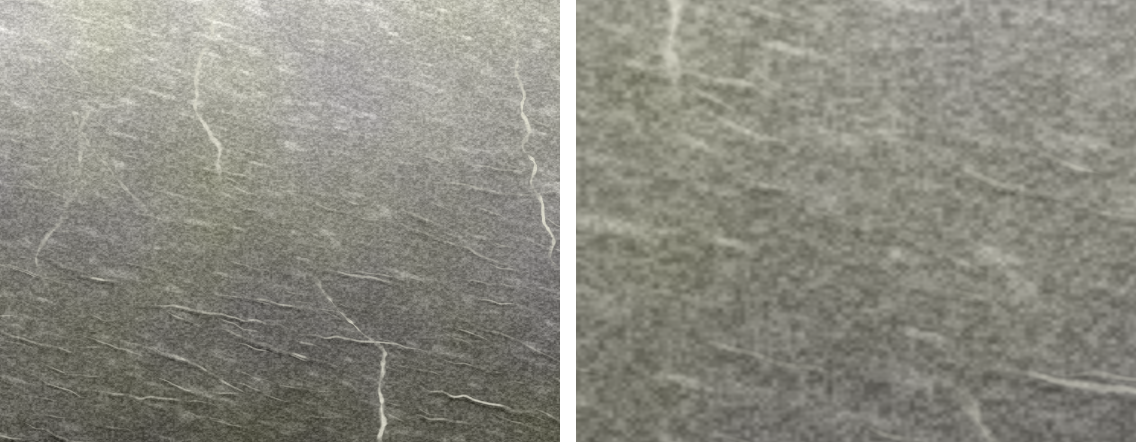
Left: the whole. Right: its middle third, enlarged.
A WebGL 1 fragment shader for this texture:

```glsl
precision highp float;
uniform vec2 u_resolution;

const vec3 WARM_TINT = vec3(0.008, 0.004, -0.030);
const vec3 HUE_DRIFT = vec3(-0.004, -0.008, 0.016);
const vec3 VEIN_COLOR = vec3(0.84, 0.835, 0.78);
const float DARK_TONE = 0.355;
const float LIGHT_RISE = 0.345;
const float CORNER_GLOW = 0.10;
const float GRAIN_CONTRAST = 0.25;
const float MOTTLE_CONTRAST = 0.09;
const float WISP_STRENGTH = 0.13;
const float SHADE_STRENGTH = 0.13;
const float STREAK_TILT = -0.27;
const float VEIN_WIDTH = 0.0062;
const float VEIN_WANDER = 0.19;
const float VEIN_JAG = 0.032;

float hash(vec2 p) {
  vec3 q = fract(p.xyx * vec3(0.1031, 0.1030, 0.0973));
  q += dot(q, q.yzx + 33.33);
  return fract((q.x + q.y) * q.z);
}

float noise(vec2 p) {
  vec2 i = floor(p), f = fract(p);
  f = f * f * (3.0 - 2.0 * f);
  vec2 e = vec2(1.0, 0.0);
  return mix(mix(hash(i), hash(i + e.xy), f.x),
             mix(hash(i + e.yx), hash(i + e.xx), f.x), f.y);
}

float fbm(vec2 p) {
  float sum = 0.0, gain = 0.5;
  for (int i = 0; i < 4; i++) {
    sum += gain * noise(p);
    p = p * 2.03 + 17.0;
    gain *= 0.5;
  }
  return sum;
}

vec2 rotate(vec2 p, float a) {
  float c = cos(a), s = sin(a);
  return vec2(c * p.x + s * p.y, c * p.y - s * p.x);
}

// Route of a crack: x at its top, top height, bottom height, lean
float routeX(float y, vec4 route, float seed) {
  return route.x + route.w * (route.y - y)
    + VEIN_WANDER * (noise(vec2(y * 5.0, seed)) - 0.5)
    + VEIN_JAG * (noise(vec2(y * 24.0, seed + 5.0)) - 0.5);
}

float vein(vec2 p, vec4 route, float seed) {
  float x = routeX(p.y, route, seed);
  float lean = (routeX(p.y + 0.004, route, seed) - x) / 0.004;
  float d = abs(p.x - x) / sqrt(1.0 + lean * lean);
  d += 0.006 * (noise(p * 95.0) - 0.5);
  float width = VEIN_WIDTH * (0.45 + noise(vec2(p.y * 17.0, seed + 9.0)));
  float core = 1.0 - smoothstep(0.1 * width, width, d);
  float halo = 0.16 * exp(-d / 0.012);
  float ends = smoothstep(route.z, route.z + 0.06, p.y)
    * (1.0 - smoothstep(route.y - 0.01, route.y + 0.03, p.y));
  float broken = 0.35 + 0.75 * smoothstep(0.2, 0.7, noise(p * 42.0 + seed));
  return (core * broken + halo) * ends;
}

// Scattered tapered streaks: x is the bright line, y the dark rim below it
vec2 streaks(vec2 p, vec2 cell, float width, float share, float seed) {
  vec2 q = rotate(p, STREAK_TILT);
  q.y += 0.022 * (noise(p * 7.0 + seed) - 0.5) + 0.008 * (noise(p * 38.0) - 0.5);
  vec2 home = floor(q / cell), result = vec2(0.0);
  for (int j = -1; j <= 1; j++) {
    for (int i = -1; i <= 1; i++) {
      vec2 id = home + vec2(float(i), float(j));
      vec2 key = id + seed + 60.0;
      float exists = step(hash(key), share);
      vec2 center = (id + vec2(hash(key + 7.3), hash(key + 15.1))) * cell;
      vec2 d = rotate(q - center, 0.34 * (hash(key + 23.7) - 0.5));
      float reach = cell.x * mix(0.25, 0.85, hash(key + 31.9));
      float taper = 1.0 - smoothstep(0.25, 1.0, abs(d.x) / reach);
      float w = width * (0.4 + 0.6 * taper);
      float line = 1.0 - smoothstep(0.1 * w, w, abs(d.y));
      float rim = exp(-abs(d.y + 1.8 * width) / width);
      float power = exists * taper * mix(0.35, 1.0, hash(key + 41.3));
      result = max(result, vec2(line, rim) * power);
    }
  }
  result.x *= 0.3 + 0.8 * smoothstep(0.25, 0.7, noise(q * vec2(35.0, 70.0)));
  return result;
}

void main() {
  vec2 p = gl_FragCoord.xy / u_resolution.y;
  float across = gl_FragCoord.x / u_resolution.x;

  // Light falling from the upper left
  float tone = DARK_TONE + LIGHT_RISE * pow(p.y, 1.1);
  tone += CORNER_GLOW * (1.0 - across) * smoothstep(0.45, 1.0, p.y);
  tone += 0.04 * across * smoothstep(0.2, 0.6, p.y);

  // Stone body: soft mottling, slanted wisps and fine grain
  vec2 slant = rotate(p, STREAK_TILT);
  tone += MOTTLE_CONTRAST * (fbm(p * vec2(6.0, 10.0)) - 0.47);
  float wisp = noise(slant * vec2(13.0, 62.0)) * noise(slant * vec2(31.0, 110.0) + 9.0);
  tone += WISP_STRENGTH * (smoothstep(0.25, 0.85, wisp) - 0.12);
  float grain = 0.55 * noise(p * vec2(145.0, 215.0)) + 0.45 * noise(p * vec2(290.0, 340.0) + 51.0);
  tone += GRAIN_CONTRAST * (grain - 0.5);

  // Streaks gather in the lower half
  float low = 1.0 - 0.6 * smoothstep(0.35, 0.8, p.y);
  vec2 bold = streaks(p, vec2(0.27, 0.085), 0.0045, 0.55, 3.0) * low;
  vec2 thin = streaks(p, vec2(0.12, 0.045), 0.0032, 0.5, 29.0) * mix(0.6, 1.0, low);
  tone -= SHADE_STRENGTH * max(bold.y, 0.6 * thin.y);
  float light = max(0.75 * bold.x, 0.45 * thin.x);

  // Long wandering cracks
  light = max(light, 0.75 * vein(p, vec4(0.50, 1.05, 0.58, 0.05), 4.0));
  light = max(light, 0.85 * vein(p, vec4(1.06, 1.05, 0.38, 0.20), 11.0));
  light = max(light, 0.75 * vein(p, vec4(0.80, 0.36, -0.1, 0.42), 23.0));
  light = max(light, 0.45 * vein(p, vec4(0.09, 0.92, 0.33, 0.06), 37.0));
  light = max(light, 0.35 * vein(p, vec4(0.14, 0.86, 0.50, 0.72), 52.0));

  vec3 color = vec3(tone) + WARM_TINT + HUE_DRIFT * (4.0 * fbm(p * 4.0 + 71.0) - 1.9);
  color = mix(color, VEIN_COLOR + 0.5 * GRAIN_CONTRAST * (grain - 0.5), clamp(light, 0.0, 1.0));
  gl_FragColor = vec4(clamp(color, 0.0, 1.0), 1.0);
}
```
